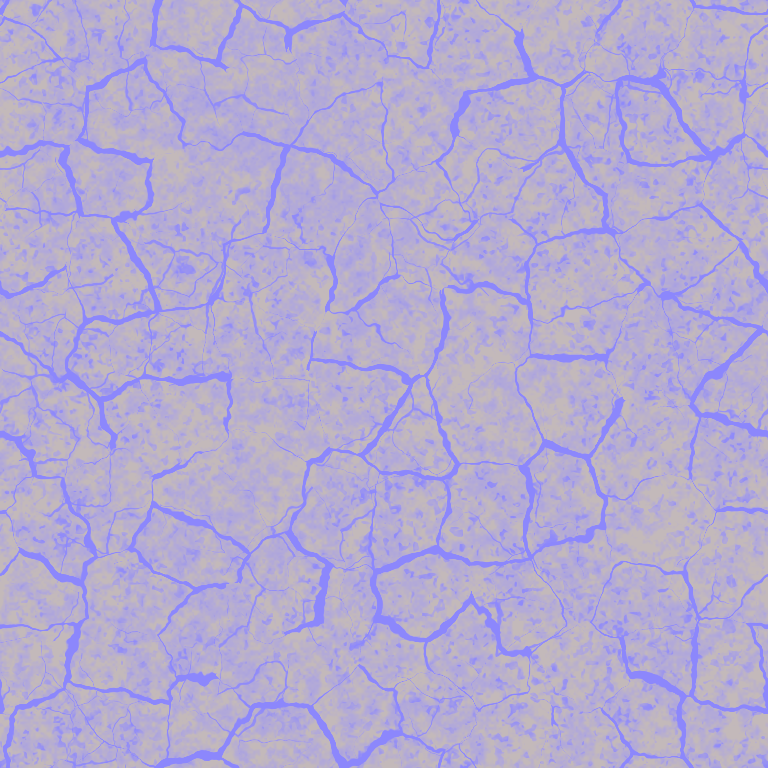
Give the GLSL for this texture map, as a three.js fragment shader.

```glsl
#define PLATES 10.0
#define CHIPS 17.0
#define JITTER 0.86
#define CRACK_MAX 0.0050
#define CRACK_MIN -0.0009
#define EDGE_SOFT 0.0009
#define WARP 0.020
#define FLECKS 0.50
#define GRAIN 0.85
#define PLATE_TONE 0.83

varying vec2 vUv;

const vec3 CRACK_BLUE = vec3(0.55, 0.53, 0.99);
const vec3 PLATE_LILAC = vec3(0.70, 0.665, 0.845);
const vec3 PLATE_BEIGE = vec3(0.765, 0.725, 0.73);

vec2 hash2(vec2 p) {
  vec3 q = fract(vec3(p.xyx) * vec3(0.1031, 0.1030, 0.0973));
  q += dot(q, q.yzx + 33.33);
  return fract((q.xx + q.yz) * q.zy);
}

// Value noise with n steps across the canvas, wrapped at its sides
float noise(vec2 uv, float n, float seed) {
  vec2 p = uv * n, i = floor(p), f = fract(p);
  f = f * f * (3.0 - 2.0 * f);
  vec2 a = mod(i, n) + seed, b = mod(i + 1.0, n) + seed;
  return mix(mix(hash2(a).x, hash2(vec2(b.x, a.y)).x, f.x),
             mix(hash2(vec2(a.x, b.y)).x, hash2(b).x, f.x), f.y);
}

vec2 noise2(vec2 uv, float n, float seed) {
  return vec2(noise(uv, n, seed), noise(uv, n, seed + 37.0)) - 0.5;
}

// Distance to the nearest crack wall; every border has its own half width
float cracks(vec2 uv, float n, float seed, float thin, float wide) {
  vec2 p = uv * n, base = floor(p), home = base, toHome = vec2(0.0);
  float nearest = 9.0;
  for (int y = -1; y <= 1; y++)
  for (int x = -1; x <= 1; x++) {
    vec2 cell = base + vec2(float(x), float(y));
    vec2 r = cell + 0.5 + JITTER * (hash2(mod(cell, n) + seed) - 0.5) - p;
    float d = dot(r, r);
    if (d < nearest) { nearest = d; home = cell; toHome = r; }
  }
  float homeKey = hash2(mod(home, n) + seed + 71.0).x;
  float wall = 1.0;
  for (int y = -2; y <= 2; y++)
  for (int x = -2; x <= 2; x++) {
    if (x == 0 && y == 0) continue;
    vec2 cell = home + vec2(float(x), float(y));
    vec2 r = cell + 0.5 + JITTER * (hash2(mod(cell, n) + seed) - 0.5) - p;
    float key = fract(homeKey + hash2(mod(cell, n) + seed + 71.0).x);
    float d = dot(0.5 * (toHome + r), normalize(r - toHome)) / n;
    wall = min(wall, d - mix(thin, wide, key));
  }
  return wall;
}

void main() {
  // Bent and ragged coordinates for the crack paths
  vec2 uv = vUv + WARP * (1.3 * noise2(vUv, 14.0, 3.0)
                        + 0.65 * noise2(vUv, 38.0, 11.0)
                        + 0.28 * noise2(vUv, 90.0, 19.0)
                        + 0.11 * noise2(vUv, 210.0, 29.0));

  // Main cracks, then hairlines that fade out inside the plates
  float swell = 0.0022 * (noise(vUv, 24.0, 5.0) - 0.5);
  float wall = cracks(uv, PLATES, 13.0, CRACK_MIN, CRACK_MAX) - swell;
  float taper = 0.007 * (noise(vUv, 9.0, 47.0) - 0.56);
  float hair = cracks(uv + 0.31, CHIPS, 57.0, -0.0012, 0.0014) - min(taper, 0.0006);
  float plate = smoothstep(-EDGE_SOFT, EDGE_SOFT, wall);
  plate *= mix(0.25, 1.0, smoothstep(-EDGE_SOFT, EDGE_SOFT, hair));

  // Soft mottling and fine grain
  float mottle = 0.5 * noise(vUv, 7.0, 61.0) + 0.5 * noise(vUv, 26.0, 67.0);
  float grain = 0.40 * noise(vUv, 64.0, 73.0) + 0.35 * noise(vUv, 140.0, 79.0)
              + 0.25 * noise(vUv, 290.0, 83.0);
  float tone = PLATE_TONE + GRAIN * (grain - 0.5) + 0.28 * (mottle - 0.5);

  // Pitted patches with small blue flecks
  vec2 bent = vUv + 0.006 * noise2(vUv, 110.0, 89.0);
  float pits = 0.6 * noise(bent, 125.0, 97.0) + 0.4 * noise(bent, 250.0, 101.0);
  float patchy = smoothstep(0.25, 0.75, 0.6 * noise(vUv, 6.0, 103.0)
                                      + 0.4 * noise(vUv, 20.0, 107.0));
  tone -= FLECKS * smoothstep(0.58, 0.76, pits) * mix(0.25, 1.0, patchy);

  // Pale worn rims beside the cracks
  float rim = exp(-max(wall, 0.0) * 130.0) * smoothstep(0.4, 0.8, noise(vUv, 17.0, 109.0));
  tone = clamp(tone + 0.16 * rim, 0.12, 1.0) * plate;

  vec3 color = mix(CRACK_BLUE, PLATE_LILAC, smoothstep(0.0, 1.0, min(tone / 0.74, 1.0)));
  color = mix(color, PLATE_BEIGE, clamp((tone - 0.70) / 0.30, 0.0, 1.0));
  gl_FragColor = vec4(color, 1.0);
}
```
